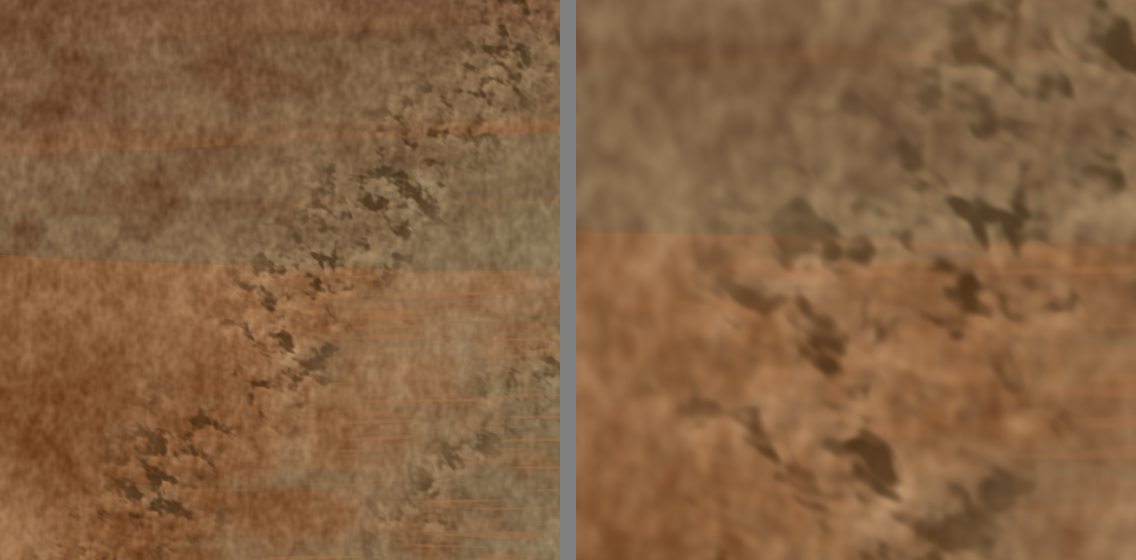
Left, the full canvas; right, a detail of the centre.
Give the GLSL for this texture, as a Shadertoy shader.

```glsl
const vec3 RUST   = vec3(0.42, 0.24, 0.11);
const vec3 TAN    = vec3(0.66, 0.49, 0.34);
const vec3 UMBER  = vec3(0.34, 0.24, 0.16);
const vec3 OLIVE  = vec3(0.60, 0.50, 0.365);
const vec3 RUSSET = vec3(0.46, 0.31, 0.215);
const vec3 SAGE   = vec3(0.49, 0.43, 0.32);
const vec3 SAND   = vec3(0.585, 0.45, 0.315);
const vec3 COPPER = vec3(0.66, 0.44, 0.28);
const vec3 PIT    = vec3(0.25, 0.15, 0.06);

const vec2  GRAIN_SCALE  = vec2(30.0, 23.0);
const vec2  FINE_SCALE   = vec2(85.0, 62.0);
const vec2  STREAK_SCALE = vec2(5.0, 100.0);
const float PIT_SCALE    = 25.0;
const float PIT_DEPTH    = 0.72;
const float EDGE_BLUR    = 0.0025;

// Seams: height, tilt, thickness, strength
const int SEAM_COUNT = 4;
const vec4 SEAMS[SEAM_COUNT] = vec4[](
    vec4(0.722, 0.045, 0.038, 0.85),
    vec4(0.622, 0.015, 0.012, 0.50),
    vec4(0.845, 0.012, 0.014, 0.30),
    vec4(0.930, 0.025, 0.060, 0.30));

vec2 gradientAt(vec2 cell) {
    vec3 q = fract(cell.xyx * vec3(0.1031, 0.1030, 0.0973));
    q += dot(q, q.yzx + 33.33);
    float angle = 6.2832 * fract((q.x + q.y) * q.z);
    return vec2(cos(angle), sin(angle));
}

float gradientNoise(vec2 p) {
    vec2 i = floor(p), f = fract(p);
    vec2 w = f * f * f * (f * (f * 6.0 - 15.0) + 10.0);
    vec2 e = vec2(1.0, 0.0);
    float low  = mix(dot(gradientAt(i), f),
                     dot(gradientAt(i + e), f - e), w.x);
    float high = mix(dot(gradientAt(i + e.yx), f - e.yx),
                     dot(gradientAt(i + 1.0), f - 1.0), w.x);
    return mix(low, high, w.y);
}

float fbm(vec2 p) {
    float sum = 0.0, amp = 1.0;
    for (int i = 0; i < 3; i++) {
        sum += amp * gradientNoise(p);
        p = mat2(1.6, 1.2, -1.2, 1.6) * p + 17.3;
        amp *= 0.6;
    }
    return sum;
}

float blob(vec2 p, vec2 center, vec2 radius) {
    vec2 d = (p - center) / radius;
    return exp(-dot(d, d));
}

// Slanted relief marks
float relief(vec2 p) {
    vec2 q = mat2(0.77, 0.64, -0.64, 0.77) * p;
    q += 0.006 * vec2(gradientNoise(p * 31.0), gradientNoise(p * 31.0 + 40.0));
    return fbm(q * PIT_SCALE * vec2(0.85, 1.25) + 5.0);
}

// Two diagonal belts in which the pits gather
float pitBelt(vec2 p) {
    float wander = 0.09 * gradientNoise(p * 5.0 + 9.0);
    float mainD = (p.x - 0.19 - 0.77 * p.y + wander) / 0.13;
    float sideD = (p.x - 0.73 - 0.58 * p.y + wander) / 0.08;
    float side = 0.7 * exp(-sideD * sideD) * smoothstep(0.5, 0.35, p.y);
    return max(exp(-mainD * mainD), side);
}

void mainImage(out vec4 fragColor, in vec2 fragCoord) {
    vec2 uv = fragCoord / iResolution.xy;

    // Shared noise layers
    float grain  = fbm(uv * GRAIN_SCALE);
    float fine   = gradientNoise(uv * FINE_SCALE);
    float cloud  = fbm(uv * vec2(6.0, 6.5) + 3.0);
    float layer  = fbm(uv * vec2(2.5, 10.0) + 21.0);
    float streak = gradientNoise(uv * STREAK_SCALE);

    // Cool upper bed and feathered cool patches at lower right
    float left = 1.0 - uv.x;
    float bedEdge = 0.517 + 0.028 * left * left + 0.003 * streak;
    float upper = smoothstep(-EDGE_BLUR, EDGE_BLUR, uv.y - bedEdge);
    float patchField = uv.x - 1.1 * uv.y - 0.53 + 0.35 * layer + 0.3 * cloud + 0.25 * streak;
    float lens = blob(uv, vec2(0.60, 0.37), vec2(0.08, 0.05))
        + 0.7 * blob(uv, vec2(0.52, 0.14), vec2(0.16, 0.025));
    float lower = smoothstep(-0.25, 0.28, patchField + 0.5 * lens);
    float cool = mix(0.85 * lower, 0.92, upper);

    // Warm seams, crisp below and fading upward
    float seam = 0.0;
    for (int i = 0; i < SEAM_COUNT; i++) {
        vec4 s = SEAMS[i];
        float d = uv.y - s.x - s.y * uv.x - 0.005 * streak;
        float thick = s.z * (0.55 + 0.6 * left);
        float broken = 0.75 + 0.9 * gradientNoise(vec2(uv.x * 3.0, float(i) * 7.3 + 0.4));
        float body = smoothstep(-EDGE_BLUR, EDGE_BLUR, d) * exp(-d * d / (thick * thick));
        seam = max(seam, s.w * broken * body);
    }
    cool *= 1.0 - clamp(seam, 0.0, 0.85);

    // Light and dark mottling
    float mottle = 0.34 * grain + 0.26 * fine + 0.32 * cloud;
    float warmTone = 0.59 + mottle + 0.10 * uv.x
        - 0.42 * blob(uv, vec2(0.12, 0.26), vec2(0.24, 0.13))
        + 0.22 * blob(uv, vec2(0.03, 0.06), vec2(0.14, 0.10))
        + 0.14 * blob(uv, vec2(0.40, 0.42), vec2(0.16, 0.10))
        - 0.25 * blob(uv, vec2(0.32, 0.03), vec2(0.20, 0.10));
    float coolTone = 0.55 + 0.9 * mottle + 0.18 * layer + 0.14 * uv.x
        - 0.20 * smoothstep(0.82, 1.0, uv.y);

    // Mineral colours
    vec3 warm = mix(RUST, TAN, clamp(warmTone, 0.0, 1.0));
    float sandy = (1.0 - upper) * smoothstep(0.35, 0.85, uv.x + 0.35 * cloud);
    warm = mix(warm, SAND + 0.22 * mottle, 0.7 * sandy);
    vec3 olive = mix(UMBER, OLIVE, clamp(coolTone, 0.0, 1.0));
    float red = upper * (0.55 * left * smoothstep(0.52, 0.85, uv.y)
        + 0.5 * smoothstep(0.9, 0.98, uv.y + 0.05 * cloud)
        + 0.5 * left * smoothstep(0.0, 0.5, -cloud));
    olive = mix(olive, RUSSET + 0.22 * mottle, clamp(red, 0.0, 0.85));
    float damp = smoothstep(0.55, 1.0, uv.x + 0.2 * cloud) * smoothstep(0.85, 0.6, uv.y);
    olive = mix(olive, SAGE + 0.22 * mottle, 0.65 * damp);
    warm = mix(warm, RUSSET + 0.25 * mottle, 0.4 * upper * left);
    vec3 color = mix(warm, olive, cool);

    // Thin copper and grey streaks
    float streakZone = (1.0 - upper) * smoothstep(0.4, 0.75, uv.x + 0.4 * layer);
    color = mix(color, COPPER, 0.5 * streakZone * smoothstep(0.12, 0.42, streak));
    color = mix(color, SAGE, 0.35 * streakZone * smoothstep(0.15, 0.45, -streak));

    // Pits with a lit rim
    float height = relief(uv);
    float lit = height - relief(uv + vec2(-0.005, 0.007));
    float belt = pitBelt(uv);
    float pit = belt * smoothstep(0.0, 0.62, height + 0.55 * cloud);
    color *= 1.0 - 0.22 * belt * clamp(lit, -0.5, 0.6);
    color = mix(color, mix(PIT, PIT * vec3(0.95, 1.1, 1.3), cool), PIT_DEPTH * pit);

    fragColor = vec4(clamp(color, 0.0, 1.0), 1.0);
}
```
